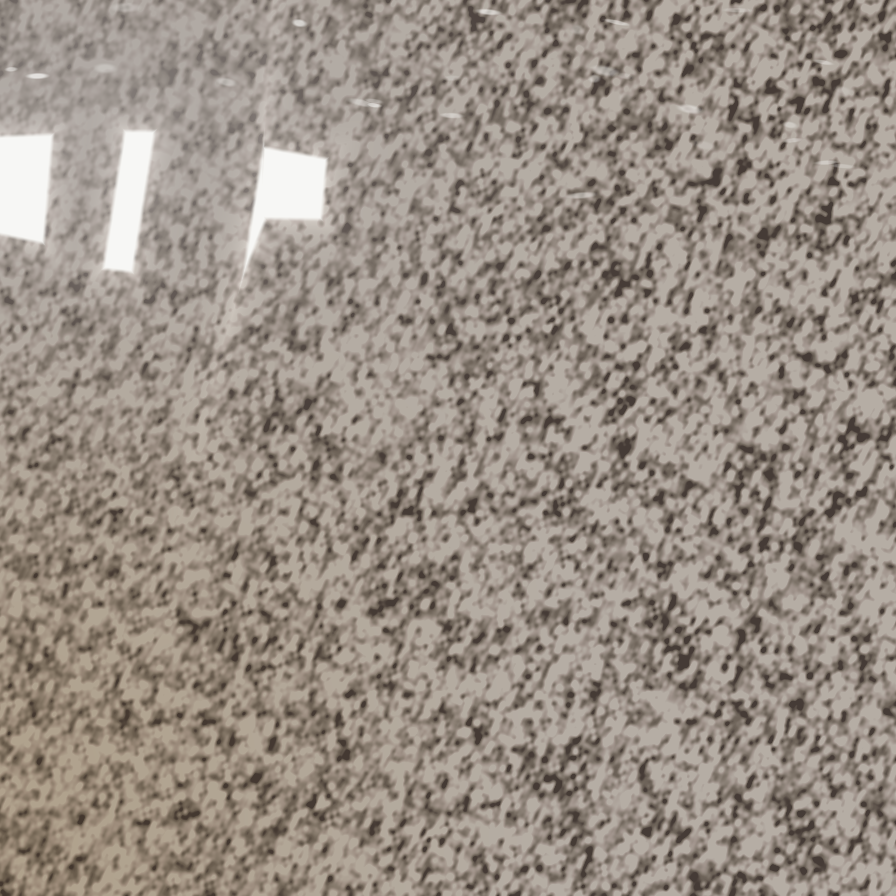
Reproduce this texture procedurally as a Shadertoy shader.

```glsl
// Polished speckled granite: two layers of slanted value noise are toned
// through five mineral colours, then veiled by a haze at the upper left
// with bright window reflections and small scattered glints.

const vec3 BLACK_MICA = vec3(0.27, 0.23, 0.21);
const vec3 DARK_GRAIN = vec3(0.43, 0.39, 0.35);
const vec3 MID_GRAIN  = vec3(0.53, 0.49, 0.45);
const vec3 PALE_GRAIN = vec3(0.63, 0.58, 0.55);
const vec3 FELDSPAR   = vec3(0.71, 0.68, 0.645);
const vec3 HAZE       = vec3(0.67, 0.65, 0.64);
const vec3 WARM_TINT  = vec3(1.0, 0.96, 0.88);
const vec3 WINDOW     = vec3(0.97, 0.97, 0.96);

const vec2 COARSE_FREQ = vec2(135.0, 98.0);  // grains per canvas
const vec2 FINE_FREQ   = vec2(205.0, 165.0);
const float CLUMP_FREQ = 24.0;
const float CLUMP_GAIN = 0.16;
const float GRAIN_LEAN = 0.3;
const float EDGE_SOFT  = 0.003;
const int GLINT_COUNT  = 30;

float hash(vec2 p) {
    return fract(sin(dot(p, vec2(127.1, 311.7))) * 43758.5453);
}

float noise(vec2 p) {
    vec2 i = floor(p), f = fract(p);
    f = f * f * (3.0 - 2.0 * f);
    float low  = mix(hash(i), hash(i + vec2(1, 0)), f.x);
    float high = mix(hash(i + vec2(0, 1)), hash(i + vec2(1, 1)), f.x);
    return mix(low, high, f.y);
}

vec2 rotate(vec2 p, float angle) {
    float c = cos(angle), s = sin(angle);
    return vec2(c * p.x - s * p.y, s * p.x + c * p.y);
}

// Signed distance to the line a-b, positive on its left
float edge(vec2 p, vec2 a, vec2 b) {
    vec2 d = normalize(b - a), q = p - a;
    return d.x * q.y - d.y * q.x;
}

// Convex four-sided shape, corners clockwise
float quad(vec2 p, vec2 a, vec2 b, vec2 c, vec2 d) {
    return max(max(edge(p, a, b), edge(p, b, c)),
               max(edge(p, c, d), edge(p, d, a)));
}

// Mineral colours from dark to light
vec3 mineral(float n) {
    vec3 col = mix(BLACK_MICA, DARK_GRAIN, smoothstep(0.17, 0.31, n));
    col = mix(col, MID_GRAIN, clamp((n - 0.31) / 0.10, 0.0, 1.0));
    col = mix(col, PALE_GRAIN, clamp((n - 0.41) / 0.11, 0.0, 1.0));
    return mix(col, FELDSPAR, clamp((n - 0.52) / 0.13, 0.0, 1.0));
}

vec3 granite(vec2 uv) {
    vec2 p = vec2(uv.x - GRAIN_LEAN * uv.y, uv.y);
    float n = 0.6 * noise(p * COARSE_FREQ)
            + 0.4 * noise(rotate(uv, 0.5) * FINE_FREQ + 37.0);
    n += CLUMP_GAIN * (noise(rotate(uv, 0.8) * CLUMP_FREQ) - 0.5);
    // Contrast grows toward the right, away from the glare
    float contrast = mix(0.82, 1.16, smoothstep(0.0, 0.9, uv.x));
    return mineral(0.5 + (n - 0.49) * contrast);
}

// Nearest distance to the reflected window panes
float windows(vec2 p) {
    float d = quad(p, vec2(-0.03, 0.847), vec2(0.059, 0.85),
                      vec2(0.049, 0.728), vec2(-0.03, 0.745));
    d = min(d, quad(p, vec2(0.139, 0.854), vec2(0.173, 0.854),
                       vec2(0.148, 0.696), vec2(0.115, 0.700)));
    d = min(d, quad(p, vec2(0.294, 0.836), vec2(0.365, 0.823),
                       vec2(0.359, 0.755), vec2(0.287, 0.756)));
    return min(d, quad(p, vec2(0.294, 0.836), vec2(0.297, 0.756),
                          vec2(0.271, 0.691), vec2(0.282, 0.764)));
}

// Small flat lamp reflections across the top, fading to the right
float glints(vec2 p) {
    float sum = 0.0;
    for (int i = 0; i < GLINT_COUNT; i++) {
        float k = float(i) + 1.0;
        float x = pow(hash(vec2(k, 1.3)), 1.4);
        float y = mix(0.88, 1.0, hash(vec2(k, 5.7)));
        y -= 0.13 * smoothstep(0.38, 0.6, x) * hash(vec2(k, 8.1));
        vec2 size = vec2(mix(0.008, 0.021, hash(vec2(k, 2.9))),
                         mix(0.003, 0.007, hash(vec2(k, 4.3))));
        vec2 q = rotate(p - vec2(x, y), mix(-0.1, 0.25, hash(vec2(k, 6.2))));
        float power = mix(0.2, 0.9, hash(vec2(k, 9.4))) * mix(1.0, 0.4, x);
        sum = max(sum, power * (1.0 - smoothstep(0.4, 1.0, length(q / size))));
    }
    return sum;
}

void mainImage(out vec4 fragColor, in vec2 fragCoord) {
    vec2 uv = fragCoord / iResolution.xy;
    vec3 col = granite(uv);

    // Uneven light: tan toward the lower left
    float warm = (1.0 - smoothstep(0.0, 0.7, uv.x)) * (1.0 - smoothstep(0.1, 0.8, uv.y));
    col *= mix(vec3(1.0), WARM_TINT * 0.97, warm);

    // Veil of reflected light
    float veil = exp(-dot((uv - vec2(0.1, 0.87)) * vec2(2.9, 4.2),
                          (uv - vec2(0.1, 0.87)) * vec2(2.9, 4.2)));
    col = mix(col, HAZE, 0.58 * veil);

    // Window panes with a faint glow, then glints
    float d = windows(uv);
    col += 0.13 * exp(-max(d, 0.0) * 70.0);
    col = mix(col, WINDOW, 1.0 - smoothstep(-EDGE_SOFT, EDGE_SOFT, d));
    col = mix(col, WINDOW, glints(uv));

    fragColor = vec4(clamp(col, 0.0, 1.0), 1.0);
}
```
